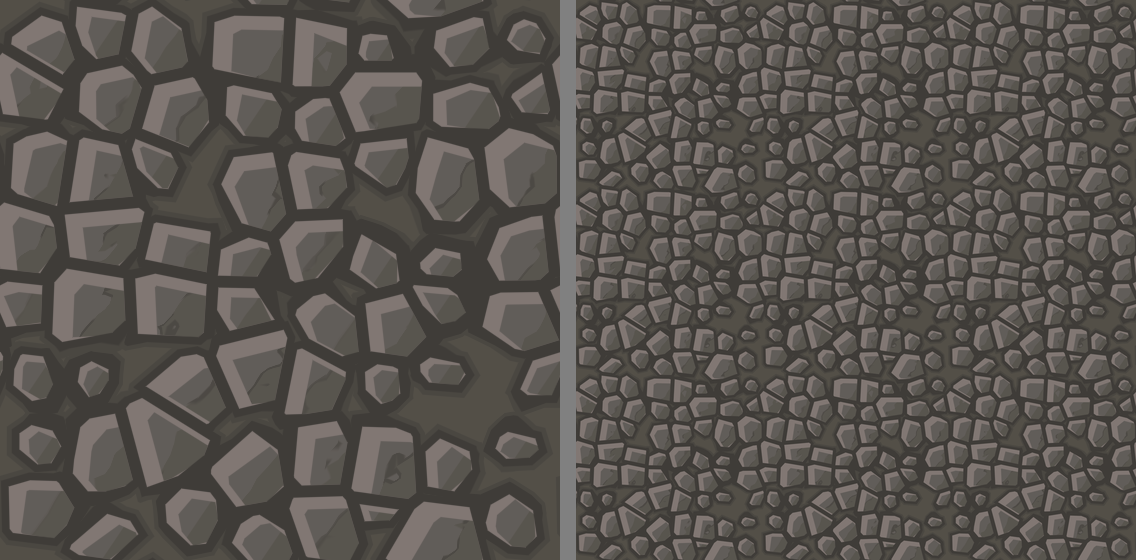
Left: one tile. Right: repeated 3 by 3.
Write a Shadertoy shader that draws this texture.

```glsl
// Cobbled ground: angular grey stones with lit upper-left bevels set in dark earth.
// Each grid cell holds one random polygon, trimmed by weighted bisectors so that
// neighbours keep a gap. All hashes use wrapped cells, so the ground tiles.

const float CELLS = 8.0;
const vec2 LIGHT = vec2(-0.83, 0.56);

float hash(vec2 p) {
    return fract(sin(dot(p, vec2(127.1, 311.7))) * 43758.5453);
}

// Wrapping noise over flat triangles, giving straight-edged contours
float facetNoise(vec2 uv, float repeats) {
    vec2 p = uv * repeats;
    vec2 i = floor(p), f = fract(p);
    vec2 side = f.x > f.y ? vec2(1.0, 0.0) : vec2(0.0, 1.0);
    float a = hash(mod(i, repeats));
    float m = hash(mod(i + side, repeats));
    float b = hash(mod(i + 1.0, repeats));
    return a + (m - a) * max(f.x, f.y) + (b - m) * min(f.x, f.y);
}

// Stone centre in xy and radius in z, in cell units
vec3 stoneSite(vec2 cell) {
    vec2 id = mod(cell, CELLS);
    vec2 jitter = vec2(hash(id + 3.7), hash(id + 41.3)) - 0.5;
    return vec3(cell + 0.5 + 0.58 * jitter, 0.22 + 0.5 * hash(id + 19.9));
}

// Width of the bevel along an edge with the given outward normal
float bevelWidth(vec2 normal, float radius) {
    return 0.5 * radius * max(0.0, 0.2 + 0.8 * dot(normal, LIGHT));
}

// Signed distances to the outline (x) and to the top face (y) of one stone
vec2 stoneShape(vec2 p, vec2 cell, vec3 site) {
    vec2 id = mod(cell, CELLS);
    vec2 q = p - site.xy;
    float radius = site.z;
    float tilt = 3.14159 * hash(id + 7.1);
    float stretch = 1.0 + 0.4 * hash(id + 11.3);
    vec2 shape = vec2(-9.0);

    // Random sides around a stretched ellipse
    for (int k = 0; k < 7; k++) {
        float r1 = hash(id + float(k) * vec2(17.3, 9.1) + 1.9);
        float r2 = hash(id + float(k) * vec2(5.7, 13.9) + 23.1);
        float angle = (float(k) + 0.65 * r1) * 6.28318 / 7.0;
        vec2 normal = vec2(cos(angle), sin(angle));
        vec2 axes = vec2(cos(angle - tilt) * stretch, sin(angle - tilt) / stretch);
        float edge = dot(q, normal) - radius * length(axes) * (0.82 + 0.3 * r2);
        float turn = angle + 0.4 * (r2 - 0.5);
        float face = edge + dot(q, vec2(cos(turn), sin(turn)) - normal);
        shape = max(shape, vec2(edge, face + bevelWidth(normal, radius) * (0.65 + 0.6 * r1)));
    }

    // Trim against the neighbours
    for (int y = -1; y <= 1; y++)
    for (int x = -1; x <= 1; x++) {
        if (x == 0 && y == 0) continue;
        vec3 other = stoneSite(cell + vec2(x, y));
        vec2 toOther = other.xy - site.xy;
        float gap = length(toOther);
        vec2 normal = toOther / gap;
        float middle = 0.5 * gap + 0.3 * (radius * radius - other.z * other.z) / gap;
        float edge = dot(q, normal) - middle + 0.085;
        shape = max(shape, vec2(edge, edge + bevelWidth(normal, radius)));
    }
    return shape;
}

void mainImage(out vec4 fragColor, in vec2 fragCoord) {
    vec2 uv = fragCoord / iResolution.xy;
    vec2 p = uv * CELLS;
    float soft = 0.8 * CELLS / iResolution.y;

    // Nearest stone
    vec2 nearest = vec2(9.0);
    vec3 stone = vec3(0.0);
    for (int y = -1; y <= 1; y++)
    for (int x = -1; x <= 1; x++) {
        vec2 cell = floor(p) + vec2(x, y);
        vec3 site = stoneSite(cell);
        vec2 shape = stoneShape(p, cell, site);
        if (shape.x < nearest.x) {
            nearest = shape;
            stone = site;
        }
    }

    // Earth: dark surround, then two lighter steps in the open gaps
    float open = nearest.x - 0.11 - 0.35 * max(0.0, facetNoise(uv, 12.0) - 0.4);
    vec3 color = vec3(0.247, 0.236, 0.220);
    color = mix(color, vec3(0.290, 0.277, 0.255), smoothstep(-soft, soft, open));
    color = mix(color, vec3(0.325, 0.310, 0.280), smoothstep(-soft, soft, open - 0.07));

    // Top face with a shaded side; larger stones get a ragged, cracked border
    float large = smoothstep(0.4, 0.6, stone.z);
    float ragged = 0.3 * large * (facetNoise(uv, 48.0) - 0.5);
    float shade = -dot(p - stone.xy, LIGHT) - 0.3 * stone.z + ragged;
    vec3 top = mix(vec3(0.382, 0.364, 0.348), vec3(0.345, 0.332, 0.305),
                   smoothstep(-soft, soft, shade));
    float crack = 1.0 - smoothstep(0.015, 0.015 + 2.0 * soft, abs(shade));
    crack *= large * smoothstep(0.48, 0.56, facetNoise(uv, 20.0));
    top = mix(top, vec3(0.300, 0.287, 0.268), crack);

    // Lit bevel around the face, then the stone over the earth
    vec3 rock = mix(top, vec3(0.505, 0.465, 0.452), smoothstep(-soft, soft, nearest.y));
    color = mix(rock, color, smoothstep(-soft, soft, nearest.x));
    fragColor = vec4(color, 1.0);
}
```
